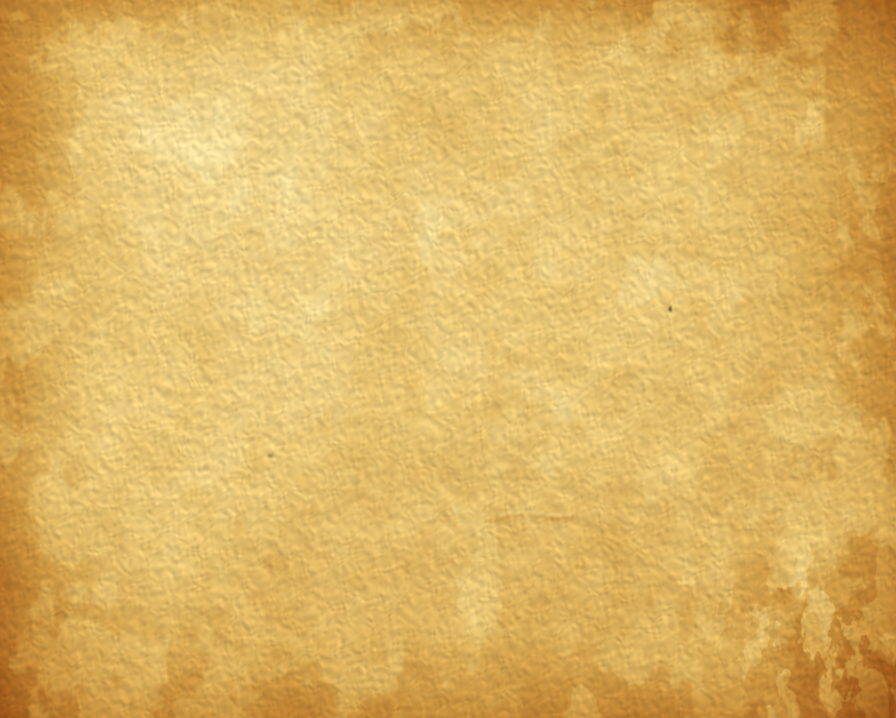
A Shadertoy shader for this texture:

```glsl
// Aged parchment: warm mottled paper with scorched edges, pale flakes and fine grain.

float hash(vec2 cell) {
    vec3 q = fract(cell.xyx * vec3(0.1031, 0.1030, 0.0973));
    q += dot(q, q.yzx + 33.33);
    return fract((q.x + q.y) * q.z);
}

float noise(vec2 p) {
    vec2 cell = floor(p), f = fract(p);
    f = f * f * (3.0 - 2.0 * f);
    float low = mix(hash(cell), hash(cell + vec2(1, 0)), f.x);
    float high = mix(hash(cell + vec2(0, 1)), hash(cell + vec2(1, 1)), f.x);
    return mix(low, high, f.y);
}

// Layered noise, roughly centred on 0.5
float fbm(vec2 p) {
    float sum = 0.0, weight = 0.5;
    for (int i = 0; i < 5; i++) {
        sum += weight * noise(p);
        p = mat2(1.6, 1.2, -1.2, 1.6) * p + 7.3;
        weight *= 0.55;
    }
    return sum / 1.06;
}

// Soft elliptical spot
float glow(vec2 uv, vec2 centre, vec2 radius) {
    vec2 d = (uv - centre) / radius;
    return exp(-dot(d, d));
}

// Blend through the paper colours, from scorched to bleached
vec3 paperColor(float tone) {
    vec3 ramp[8] = vec3[8](
        vec3(0.46, 0.21, 0.04), vec3(0.62, 0.35, 0.10),
        vec3(0.72, 0.48, 0.18), vec3(0.79, 0.58, 0.25),
        vec3(0.85, 0.68, 0.35), vec3(0.90, 0.76, 0.44),
        vec3(0.93, 0.82, 0.53), vec3(0.96, 0.88, 0.62));
    vec3 color = ramp[0];
    for (int i = 1; i < 8; i++)
        color = mix(color, ramp[i], clamp(tone - float(i - 1), 0.0, 1.0));
    return color;
}

// Darkening that gathers along the four borders
float edgeWear(vec2 uv, float mottle) {
    vec2 far = 1.0 - uv;
    float wear = 2.9 * exp(-uv.x / 0.06) + 2.9 * exp(-far.x / 0.075)
               + 2.2 * exp(-uv.y / 0.10) + 2.2 * exp(-far.y / 0.06);
    wear += 1.3 * glow(uv, vec2(0.87, 0.98), vec2(0.12, 0.10));
    wear += 0.6 * glow(uv, vec2(1.0, 1.0), vec2(0.10, 0.18));
    wear += 0.8 * glow(uv, vec2(0.0, 0.18), vec2(0.07, 0.10));
    wear += 0.9 * glow(uv, vec2(0.03, 0.83), vec2(0.05, 0.12));
    wear *= 0.3 + 1.4 * mottle;
    return 4.6 * (1.0 - exp(-wear / 3.8));
}

// Ragged pale stains; each entry holds centre and radius
float stains(vec2 uv, vec2 warp) {
    vec4 spots[10] = vec4[10](
        vec4(0.492, 0.640, 0.026, 0.070), vec4(0.765, 0.970, 0.036, 0.070),
        vec4(0.870, 0.870, 0.050, 0.050), vec4(0.795, 0.800, 0.028, 0.050),
        vec4(0.735, 0.620, 0.020, 0.050), vec4(0.800, 0.600, 0.050, 0.050),
        vec4(0.895, 0.420, 0.050, 0.050), vec4(0.220, 0.810, 0.070, 0.060),
        vec4(0.550, 0.210, 0.035, 0.100), vec4(0.930, 0.170, 0.028, 0.085));
    float cover = 0.0;
    for (int i = 0; i < 10; i++)
        cover = max(cover, glow(uv + warp, spots[i].xy, spots[i].zw));
    return smoothstep(0.28, 0.62, cover);
}

// Raised fibres lit from the upper left, on a tilted lattice
float emboss(vec2 p, float scale) {
    vec2 q = mat2(0.8, 0.6, -0.6, 0.8) * p * scale;
    q += 1.5 * vec2(noise(q * 0.31), noise(q * 0.31 + 17.0));
    return noise(q + vec2(0.1, -0.55)) - noise(q - vec2(0.1, -0.55));
}

void mainImage(out vec4 fragColor, in vec2 fragCoord) {
    vec2 uv = fragCoord / iResolution.xy;
    vec2 p = fragCoord / iResolution.y;
    float broad = fbm(p * vec2(5.0, 3.5) + 4.0);
    float mottle = fbm(p * 14.0 + 11.0);
    float speckle = fbm(p * 42.0 + 23.0);
    vec2 warp = 0.11 * (vec2(fbm(p * 17.0), fbm(p * 17.0 + 31.0)) - 0.5);

    // Broad light, borders and cloudy blotches
    float wear = edgeWear(uv, mix(mottle, speckle, 0.3));
    float tone = 5.15 + 0.85 * glow(uv, vec2(0.30, 0.67), vec2(0.27, 0.40));
    tone -= 0.3 * smoothstep(0.45, 0.0, uv.y) + wear;
    tone += 1.6 * (broad - 0.5) + 1.6 * (mottle - 0.5) + 1.3 * (speckle - 0.5);
    tone += 0.65 * stains(uv, warp);

    // Ragged pale islands inside the worn border
    float island = smoothstep(0.50, 0.60, fbm(p * vec2(15.0, 11.0) + 41.0));
    tone += 0.8 * smoothstep(0.3, 1.3, wear) * (island - 0.4);

    // Flaked surface toward the lower right corner
    float corner = glow(uv, vec2(0.91, 0.12), vec2(0.10, 0.14));
    float flake = smoothstep(0.50, 0.55, fbm(p * vec2(21.0, 14.0) + 5.0));
    tone += corner * (1.6 * flake - 0.6);

    // Thin broken crease with a shaded underside
    float creaseY = uv.y - 0.283 - 0.012 * (noise(p * 22.0) - 0.5);
    float span = smoothstep(0.45, 0.53, uv.x) * smoothstep(0.66, 0.62, uv.x);
    float ridge = exp(-pow(creaseY / 0.003, 2.0));
    float shade = exp(-pow((creaseY + 0.006) / 0.003, 2.0));
    tone += span * noise(p * 60.0) * (0.9 * ridge - 1.1 * shade);

    // Fibre grain, faint laid lines and two dark flecks
    float grain = 0.10 * emboss(p, 190.0) + 0.06 * emboss(p + 2.0, 105.0);
    grain += 0.03 * (noise(p * vec2(14.0, 150.0)) - 0.5);
    vec3 color = paperColor(tone) * (1.0 + grain);
    color *= 1.0 - 0.5 * glow(uv, vec2(0.748, 0.570), vec2(0.002, 0.004));
    color *= 1.0 - 0.3 * glow(uv, vec2(0.302, 0.365), vec2(0.003, 0.003));
    fragColor = vec4(clamp(color, 0.0, 1.0), 1.0);
}
```
